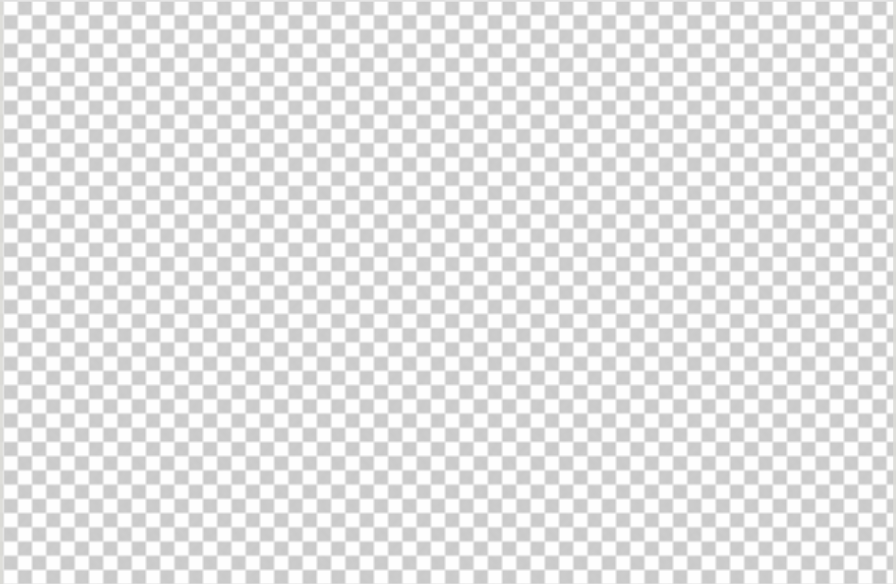
A WebGL 1 fragment shader for this pattern:

```glsl
precision highp float;
// Soft-edged grey and white checkerboard with thin pale borders and faint mottling.

uniform vec2 u_resolution;

// Square wave of period two cells, positive on even cells, with soft crossings.
float softSquareWave(float x, float softness) {
  float edgeDistance = 0.5 - abs(fract(x) - 0.5);
  float side = 1.0 - 2.0 * mod(floor(x), 2.0);
  return side * clamp(edgeDistance / softness, 0.0, 1.0);
}

// Layered sines, roughly -1 to 1.
float mottling(vec2 p) {
  return 0.5 * sin(p.x * 9.1 + 2.0 * sin(p.y * 3.7))
       + 0.3 * sin(p.y * 11.3 + 2.0 * sin(p.x * 4.3))
       + 0.2 * sin((p.x + p.y) * 1.7);
}

void main() {
  vec2 uv = gl_FragCoord.xy / u_resolution;
  vec2 pixel = 1.0 / u_resolution;

  // Cell coordinates, counted from the left and from the top.
  vec2 cell = vec2(uv.x * 62.9 - 0.246, (1.0 - uv.y) * 41.05 - 1.063);
  vec2 softness = max(vec2(0.1), 0.5 * pixel * vec2(62.9, 41.05));

  // The product of both waves is positive on grey squares.
  float checker = softSquareWave(cell.x, softness.x) * softSquareWave(cell.y, softness.y);
  float grey = 0.5 + 0.5 * checker;
  vec3 color = mix(vec3(0.995), vec3(0.797), grey);
  color += 0.006 * grey * mottling(cell);

  // Thin borders at the left, right and top.
  float left = 1.0 - smoothstep(0.0025, 0.0025 + pixel.x, uv.x);
  float right = smoothstep(0.9975 - pixel.x, 0.9975, uv.x);
  float top = smoothstep(0.998 - pixel.y, 0.998, uv.y);
  color = mix(color, vec3(0.86, 0.86, 0.845), 0.9 * max(left, right));
  color = mix(color, vec3(0.88), 0.6 * top);

  gl_FragColor = vec4(color, 1.0);
}
```
